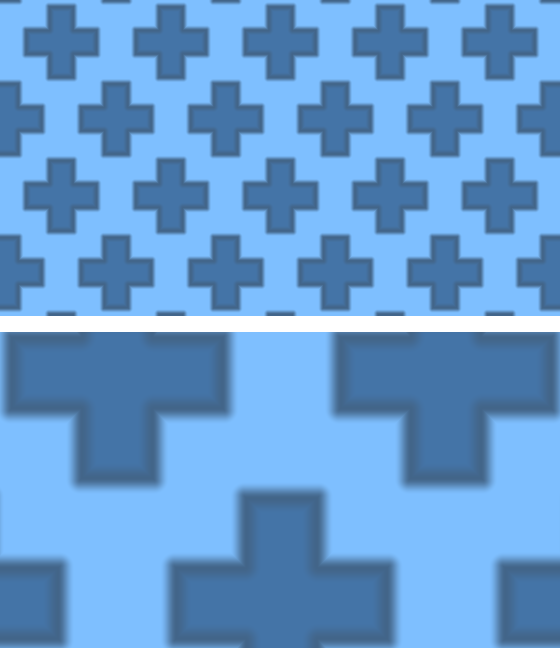
Top: the whole. Bottom: its middle third, enlarged.
This pattern is drawn by a WebGL 2 fragment shader. Its source:

```glsl
#version 300 es
precision highp float;
// Staggered rows of softly blurred plus signs with a darker outline on sky blue.
// Each pixel measures its distance to the nearest plus in the rows below and
// above it, then blends background, outline and fill from that distance.

// All lengths are fractions of the canvas height.
#define PITCH vec2(0.3468, 0.2431)
#define FIRST_CENTRE vec2(0.0208, 0.1373)
#define ARM_LENGTH 0.1197
#define ARM_HALF_WIDTH 0.0459
#define CORNER_RADIUS 0.007
#define OUTLINE_WIDTH 0.0168
#define BLUR 0.009

uniform vec2 u_resolution;
out vec4 fragColor;

const vec3 SKY = vec3(0.495, 0.75, 1.0);
const vec3 OUTLINE = vec3(0.26, 0.395, 0.535);
const vec3 FILL = vec3(0.267, 0.455, 0.655);

// Signed distance to a plus; size = (arm length, arm half width).
float plusDistance(vec2 p, vec2 size) {
    p = abs(p);
    p = p.y > p.x ? p.yx : p;
    vec2 q = p - size;
    float k = max(q.x, q.y);
    vec2 w = k > 0.0 ? q : vec2(size.y - p.x, -k);
    return sign(k) * length(max(w, 0.0));
}

// Distance to the nearest plus of one row; odd rows shift by half a pitch.
float rowDistance(vec2 p, float row) {
    p -= FIRST_CENTRE + vec2(0.5 * mod(row, 2.0) * PITCH.x, row * PITCH.y);
    p.x -= PITCH.x * round(p.x / PITCH.x);
    vec2 size = vec2(ARM_LENGTH, ARM_HALF_WIDTH) - CORNER_RADIUS;
    return plusDistance(p, size) - CORNER_RADIUS;
}

void main() {
    vec2 p = gl_FragCoord.xy / u_resolution.y;

    // Neighbouring rows nearly touch, so both contribute to the soft edge.
    float row = floor((p.y - FIRST_CENTRE.y) / PITCH.y);
    float d = min(rowDistance(p, row), rowDistance(p, row + 1.0));

    // Blurred outer edge, then the inner edge of the outline.
    float soft = max(BLUR, 1.0 / u_resolution.y);
    float body = 1.0 - smoothstep(-soft, soft, d);
    float inside = 1.0 - smoothstep(-soft, soft, d + OUTLINE_WIDTH);
    vec3 colour = mix(SKY, mix(OUTLINE, FILL, inside), body);
    fragColor = vec4(colour, 1.0);
}
```
